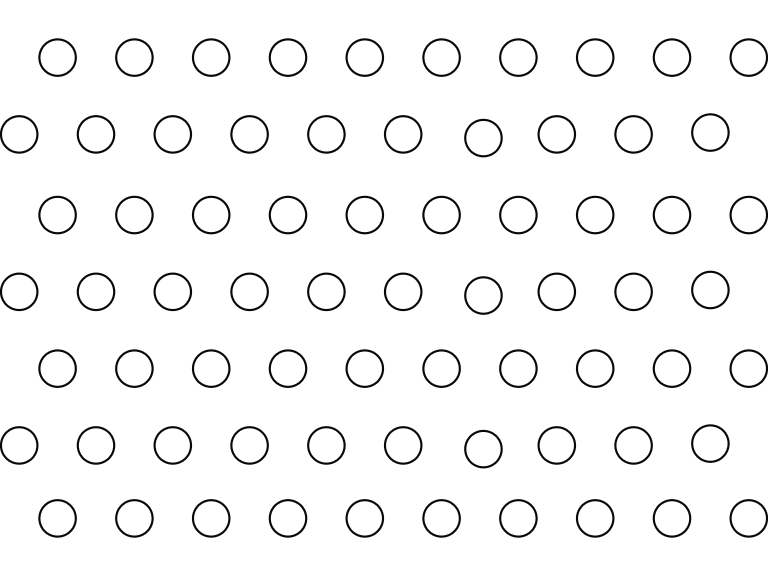
Reproduce this pattern procedurally as a Shadertoy shader.

```glsl
// Staggered rows of thin outlined rings on white, ten to a row and seven rows.
// Each point finds its nearest grid cell, then a ring distance function inks it;
// a few rows and columns sit slightly off the regular grid.

const float COLUMNS = 10.0;
const float ROWS = 7.0;
const float FIRST_ROW = 0.8;                    // first row centre below the top, in cells
const float RING_RADIUS = 0.237;                // in cells
const float LINE_WIDTH = 0.028;
const float ROW_LIFT = 0.05;                    // upward shift of the outer rows
const vec2 SLIPPED_SHIFT = vec2(0.045, 0.048);  // ring 6 of the staggered rows
const vec2 RAISED_SHIFT = vec2(0.0, -0.024);    // ring 9 of the staggered rows
const vec3 PAPER = vec3(1.0);
const vec3 INK = vec3(0.03);

// Centre of a ring in cells, with y measured down from the top
vec2 ringCentre(float column, float row) {
    bool staggered = mod(row, 2.0) > 0.5;
    vec2 centre = vec2(column + (staggered ? 0.25 : 0.75), row + FIRST_ROW);

    // Uneven row spacing
    if (row < 1.5 || row > ROWS - 1.5) centre.y -= ROW_LIFT;

    // Misplaced rings
    if (staggered && column == 6.0) centre += SLIPPED_SHIFT;
    if (staggered && column == 9.0) centre += RAISED_SHIFT;
    return centre;
}

float ringDistance(vec2 p, float radius, float width) {
    return abs(length(p) - radius) - 0.5 * width;
}

void mainImage(out vec4 fragColor, in vec2 fragCoord) {
    // Cell units, origin at the top left
    float pixel = COLUMNS / iResolution.x;
    vec2 p = vec2(fragCoord.x, iResolution.y - fragCoord.y) * pixel;

    // Nearest row, then nearest ring in that row
    float row = clamp(floor(p.y - FIRST_ROW + 0.5), 0.0, ROWS - 1.0);
    float stagger = mod(row, 2.0) > 0.5 ? 0.25 : 0.75;
    float column = clamp(floor(p.x - stagger + 0.5), 0.0, COLUMNS - 1.0);

    // Antialiased outline
    float d = ringDistance(p - ringCentre(column, row), RING_RADIUS, LINE_WIDTH);
    float coverage = clamp(0.5 - d / pixel, 0.0, 1.0);
    fragColor = vec4(mix(PAPER, INK, coverage), 1.0);
}
```
